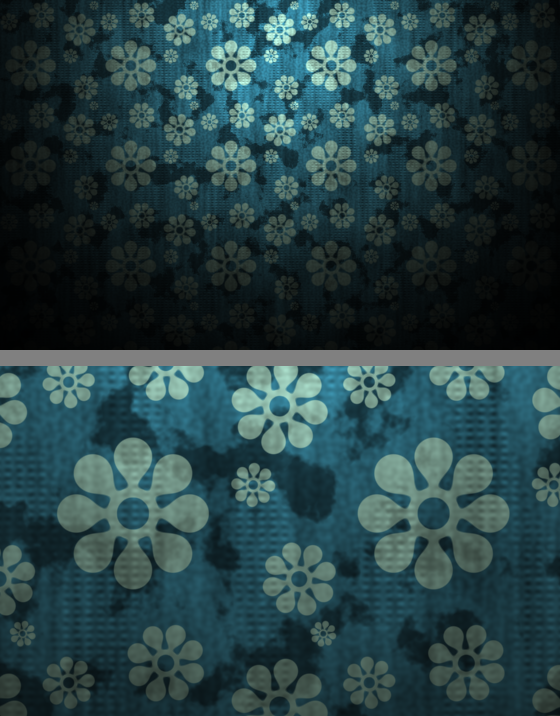
Top, the full canvas; bottom, a detail of the centre.
Write a Shadertoy shader that draws this pattern.

```glsl
// Worn teal wallpaper with repeating eight-petal flowers under a soft spotlight.

const float TAU = 6.2831853;
const float CELL = 0.2863;                   // repeat size, in canvas heights
const vec2 ORIGIN = vec2(0.660, 0.8125);     // centre of one large flower
const float PETALS = 8.0;
const vec2 LIGHT_POS = vec2(0.5, 0.87);      // x in canvas widths, y in heights
const float LIGHT_SIZE = 0.57;
const float WEAVE_ROWS = 130.0;
const float WEAVE_DEPTH = 0.20;
const float STREAK_DEPTH = 0.45;
const float BLOTCH_DEPTH = 0.50;
const float FLOWER_OPACITY = 0.88;
const vec3 GROUND_DIM = vec3(0.20, 0.37, 0.41);
const vec3 GROUND_LIT = vec3(0.18, 0.46, 0.55);
const vec3 FLOWER_DIM = vec3(0.54, 0.66, 0.58);
const vec3 FLOWER_LIT = vec3(0.68, 0.86, 0.77);

// Flowers in one cell: offset from the large one, then radius
const int FLOWER_COUNT = 7;
const vec3 FLOWERS[FLOWER_COUNT] = vec3[](
    vec3(0.0, 0.0, 0.255), vec3(0.488, 0.357, 0.163), vec3(0.109, 0.502, 0.134),
    vec3(0.553, -0.218, 0.126), vec3(0.786, 0.437, 0.088),
    vec3(0.400, 0.095, 0.074), vec3(0.633, -0.400, 0.044));

vec2 hashGradient(vec2 p) {
    vec3 h = fract(p.xyx * vec3(0.1031, 0.1030, 0.0973));
    h += dot(h, h.yzx + 33.33);
    float angle = TAU * fract((h.x + h.y) * h.z);
    return vec2(cos(angle), sin(angle));
}

float gradientNoise(vec2 p) {
    vec2 i = floor(p), f = p - i;
    vec2 u = f * f * f * (f * (f * 6.0 - 15.0) + 10.0);
    vec2 e = vec2(1.0, 0.0);
    float low = mix(dot(hashGradient(i), f), dot(hashGradient(i + e), f - e), u.x);
    float high = mix(dot(hashGradient(i + e.yx), f - e.yx),
                     dot(hashGradient(i + 1.0), f - 1.0), u.x);
    return 1.4 * mix(low, high, u.y);
}

float fbm(vec2 p) {
    float sum = 0.0, amplitude = 0.5;
    for (int i = 0; i < 5; i++) {
        sum += amplitude * gradientNoise(p);
        p = mat2(1.6, 1.2, -1.2, 1.6) * p + 17.3;
        amplitude *= 0.55;
    }
    return sum;
}

float smoothUnion(float a, float b, float k) {
    float h = max(k - abs(a - b), 0.0) / k;
    return min(a, b) - 0.25 * k * h * h;
}

// Distance to a unit flower: round heads on thin stems around a ring
float flowerDistance(vec2 p) {
    float r = length(p), sector = TAU / PETALS;
    float angle = mod(atan(p.y, p.x) + 0.5 * sector, sector) - 0.5 * sector;
    vec2 q = r * vec2(cos(angle), sin(angle));
    float head = length(q - vec2(0.74, 0.0)) - 0.25;
    float stem = length(q - vec2(clamp(q.x, 0.30, 0.62), 0.0)) - 0.05;
    float petal = smoothUnion(head, stem, 0.22);
    float ring = abs(r - 0.275) - 0.065;
    return smoothUnion(petal, ring, 0.06);
}

float flowerMask(vec2 p, float pixel) {
    vec2 cell = (p - ORIGIN) / CELL;
    float d = 1.0;
    for (int i = 0; i < FLOWER_COUNT; i++) {
        vec3 flower = FLOWERS[i];
        vec2 q = fract(cell - flower.xy + 0.5) - 0.5;
        float turn = 0.17 * float(i);
        q = mat2(cos(turn), sin(turn), -sin(turn), cos(turn)) * q;
        d = min(d, flowerDistance(q / flower.z) * flower.z);
    }
    return 1.0 - smoothstep(-pixel, pixel, d * CELL);
}

void mainImage(out vec4 fragColor, in vec2 fragCoord) {
    vec2 p = fragCoord / iResolution.y;
    float pixel = 1.0 / iResolution.y;

    // Spotlight falloff
    vec2 toLight = p - LIGHT_POS * vec2(iResolution.x / iResolution.y, 1.0);
    float light = exp(-dot(toLight, toLight) / (LIGHT_SIZE * LIGHT_SIZE));

    // Stains, vertical streaks and fine grain
    float stain = fbm(p * 7.0 + 3.7);
    float blotch = smoothstep(0.02, 0.22, fbm(p * 13.0 + 41.0) + 0.35 * stain);
    float streak = gradientNoise(p * vec2(95.0, 5.0))
                 + 0.6 * gradientNoise(p * vec2(28.0, 2.0) + 9.0);
    float grain = gradientNoise(p * 150.0);

    // Woven dashes, showing through in patches
    float patches = smoothstep(-0.25, 0.3, gradientNoise(p * vec2(16.0, 6.0) + 70.0));
    float weave = sin(p.y * TAU * WEAVE_ROWS)
                * (0.6 + 0.4 * sin(p.x * TAU * WEAVE_ROWS * 0.7)) * patches;

    float wear = 1.0 + 0.45 * stain + STREAK_DEPTH * 0.5 * streak
               + 0.16 * grain + WEAVE_DEPTH * weave;
    float groundWear = max(wear * (1.0 - BLOTCH_DEPTH * blotch), 0.0);
    float flowerWear = max(mix(1.0, wear, 0.55) * (1.0 - 0.16 * blotch), 0.0);

    vec3 ground = mix(GROUND_DIM, GROUND_LIT, light) * groundWear;
    vec3 flower = mix(FLOWER_DIM, FLOWER_LIT, light) * flowerWear;
    vec3 color = mix(ground, flower, FLOWER_OPACITY * flowerMask(p, pixel));
    fragColor = vec4(clamp(color * light * 1.1, 0.0, 1.0), 1.0);
}
```
